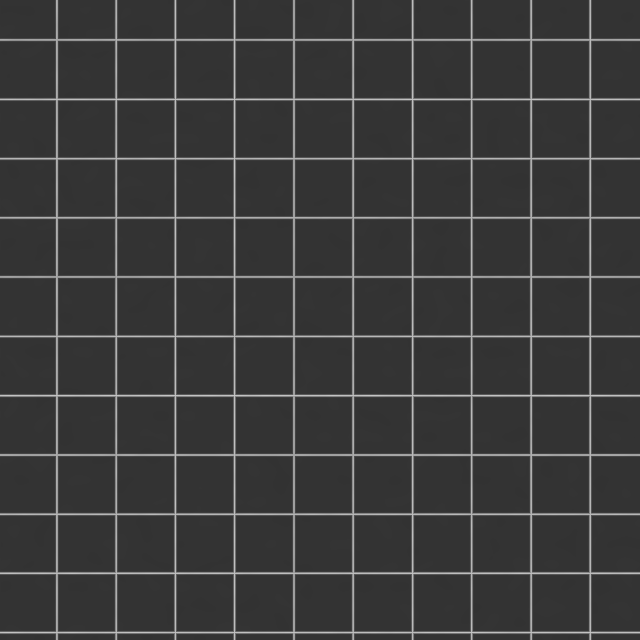
Give the GLSL for this pattern, as a Shadertoy shader.

```glsl
// A dark grey ground ruled with a square grid of thin, soft pale lines.
// Each line is a narrow bell profile around the nearest repeat; a hash varies
// its place and strength slightly, and gradient noise faintly mottles the ground.

float hash(vec2 p) {
    vec3 q = fract(p.xyx * vec3(0.1031, 0.1030, 0.0973));
    q += dot(q, q.yzx + 33.33);
    return fract((q.x + q.y) * q.z);
}

float cornerSlope(vec2 corner, vec2 offset) {
    float angle = 6.2832 * hash(corner);
    return dot(vec2(cos(angle), sin(angle)), offset);
}

float gradientNoise(vec2 p) {
    vec2 i = floor(p), f = fract(p);
    vec2 u = f * f * f * (f * (f * 6.0 - 15.0) + 10.0);
    vec2 e = vec2(1.0, 0.0);
    return mix(mix(cornerSlope(i, f), cornerSlope(i + e, f - e), u.x),
               mix(cornerSlope(i + e.yx, f - e.yx), cornerSlope(i + 1.0, f - 1.0), u.x), u.y);
}

// Strength of the ruled line nearest to x; seed separates the two directions.
float ruledLine(float x, float seed) {
    const float spacing = 0.0926;
    float index = round(x / spacing);
    float shift = 0.0006 * (hash(vec2(index + 20.0, seed)) - 0.5);
    float strength = mix(0.92, 1.06, hash(vec2(index + 50.0, seed)));
    float softness = max(0.00115, 0.5 / iResolution.y);
    float d = (x - index * spacing - shift) / softness;
    return strength * exp(-0.5 * d * d);
}

void mainImage(out vec4 fragColor, in vec2 fragCoord) {
    vec2 uv = fragCoord / iResolution.y;

    // Ground with barely visible unevenness
    vec3 color = vec3(0.2) + 0.006 * gradientNoise(uv * vec2(24.0, 30.0));

    // Columns and rows, without doubling at the crossings
    float columns = ruledLine(uv.x - 0.0890, 3.0);
    float rows = ruledLine(uv.y - 0.0114, 11.0);
    float wear = 1.0 + 0.06 * gradientNoise(uv * 40.0);
    color += 0.55 * wear * max(columns, rows);

    fragColor = vec4(color, 1.0);
}
```
